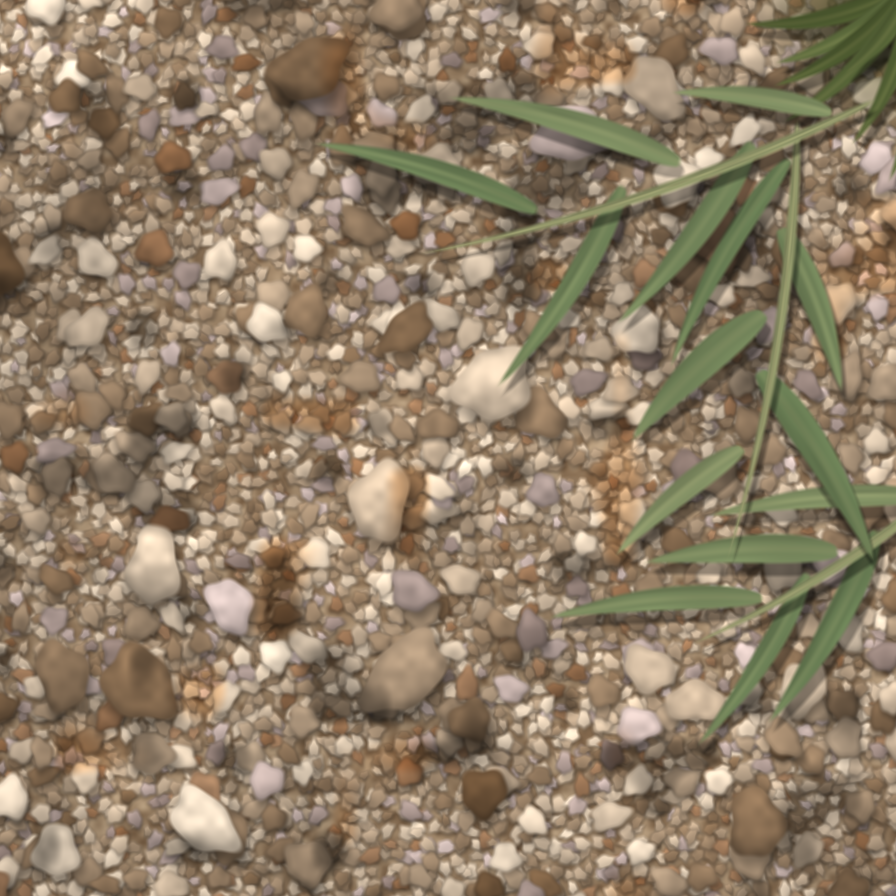
A WebGL 2 fragment shader for this texture:

```glsl
#version 300 es
precision highp float;

uniform vec2 u_resolution;
out vec4 fragColor;

const float SOFTNESS = 0.0031;
const vec2 LIGHT = vec2(-0.35, 0.94);

float hash(vec2 p) {
    return fract(sin(dot(p, vec2(127.1, 311.7))) * 43758.5453);
}

float noise(vec2 p) {
    vec2 cell = floor(p), f = fract(p);
    f = f * f * (3.0 - 2.0 * f);
    float low = mix(hash(cell), hash(cell + vec2(1, 0)), f.x);
    float high = mix(hash(cell + vec2(0, 1)), hash(cell + vec2(1, 1)), f.x);
    return mix(low, high, f.y);
}

vec2 turn(vec2 v, float angle) {
    float c = cos(angle), s = sin(angle);
    return vec2(c * v.x - s * v.y, s * v.x + c * v.y);
}

// Mostly sand tones, with a few lilac and rusty stones
vec3 stoneColor(float tone, float kind) {
    vec3 color = mix(vec3(0.47, 0.37, 0.27), vec3(0.90, 0.83, 0.74), tone);
    color = mix(color, vec3(0.67, 0.60, 0.61) * (0.8 + 0.4 * tone), step(0.89, kind) * 0.65);
    return mix(color, vec3(0.53, 0.36, 0.23), step(kind, 0.06) * 0.7);
}

// Normalised distance to a lumpy, slightly angular outline
float stoneDistance(vec2 q, float radius, float angle, float stretch) {
    q = turn(q, angle) * vec2(stretch, 1.0 / stretch);
    float around = atan(q.y, q.x);
    float lumps = 0.10 * sin(3.0 * around + angle * 5.0) + 0.07 * sin(5.0 * around + angle * 9.0);
    return length(q) / radius * (1.0 + lumps);
}

vec3 stoneLayer(vec3 color, vec2 p, float scale, float density, vec2 radii, float contrast, float seed) {
    vec2 grid = p * scale + seed * 3.7;
    vec2 home = floor(grid);
    for (int j = -1; j <= 1; j++) {
        for (int i = -1; i <= 1; i++) {
            vec2 cell = home + vec2(i, j);
            vec2 key = cell + seed * 17.3;
            if (hash(key) > density) continue;
            vec2 center = cell + 0.15 + 0.7 * vec2(hash(key + 3.1), hash(key + 7.9));
            float radius = mix(radii.x, radii.y, hash(key + 11.3));
            float angle = 6.283 * hash(key + 19.7);
            float stretch = mix(0.77, 1.28, hash(key + 23.1));
            vec2 q = grid - center;
            float d = stoneDistance(q, radius, angle, stretch);
            float under = stoneDistance(q + LIGHT * radius * 0.25, radius, angle, stretch);
            float edge = SOFTNESS * scale / radius;

            // Contact shadow, then the lit stone
            color *= 1.0 - 0.32 * contrast * smoothstep(1.25 + edge, 0.85 - edge, under);
            float lit = 0.98 + 0.13 * dot(q / radius, LIGHT) - 0.14 * contrast * smoothstep(0.6, 1.05, d);
            lit += 0.16 * (noise(p * 85.0 + seed) - 0.5) + 0.16 * (noise(p * 34.0 + key) - 0.5);

            // Neighbouring stones share part of their tone
            float shared = noise(center / scale * 24.0 + seed) - 0.5;
            float tone = 0.50 + contrast * (hash(key + 31.9) - 0.5) + 0.30 * shared;
            vec3 stone = stoneColor(tone, hash(key + 41.3)) * lit;
            color = mix(color, stone, smoothstep(1.0 + edge, 1.0 - edge, d));
        }
    }
    return color;
}

// x: coverage, y: signed position across the blade
vec2 bladeShape(vec2 p, vec2 root, vec2 tip, float width, float bend) {
    float len = distance(root, tip);
    vec2 dir = (tip - root) / len;
    float t = dot(p - root, dir) / len;
    float inside = clamp(t, 0.0, 1.0);
    float side = dot(p - root, vec2(-dir.y, dir.x)) - bend * len * 4.0 * inside * (1.0 - inside);
    float halfWidth = width * 2.4 * sqrt(inside) * (1.0 - inside);
    float cover = smoothstep(SOFTNESS, -SOFTNESS, abs(side) - halfWidth);
    cover *= smoothstep(0.0, 0.03, t) * smoothstep(1.0, 0.92, t);
    return vec2(cover, side / width);
}

vec3 paintBlade(vec3 color, vec2 p, vec2 root, vec2 tip, float width, float bend, vec3 tint) {
    float shade = bladeShape(p + vec2(-0.004, 0.012), root, tip, width * 1.15, bend).x;
    color *= 1.0 - 0.36 * shade;
    vec2 blade = bladeShape(p, root, tip, width, bend);
    float rib = smoothstep(0.4, 0.0, abs(blade.y));
    float streak = noise(vec2(blade.y * 3.0, dot(p, tip - root) * 60.0));
    vec3 leaf = tint * (0.93 + 0.10 * blade.y + 0.12 * streak) + rib * vec3(0.05, 0.04, 0.03);
    return mix(color, leaf, blade.x);
}

// A thin stalk with leaves alternating along it
vec3 paintSprig(vec3 color, vec2 p, vec2 root, vec2 tip, float seed) {
    vec2 dir = normalize(tip - root);
    for (int i = 0; i < 5; i++) {
        vec2 key = vec2(float(i), seed);
        float side = mod(float(i), 2.0) * 2.0 - 1.0;
        vec2 base = mix(root, tip, 0.08 + 0.15 * float(i) + 0.06 * hash(key));
        vec2 leafDir = turn(dir, side * mix(0.35, 0.75, hash(key + 5.3)));
        vec2 end = base + leafDir * mix(0.18, 0.29, hash(key + 9.1));
        vec3 tint = mix(vec3(0.40, 0.48, 0.32), vec3(0.51, 0.56, 0.39), hash(key + 13.7));
        color = paintBlade(color, p, base, end, mix(0.013, 0.020, hash(key + 2.9)), side * 0.04, tint);
    }
    return paintBlade(color, p, root, tip, 0.0065, 0.035, vec3(0.55, 0.57, 0.40));
}

void main() {
    vec2 p = gl_FragCoord.xy / u_resolution;

    // Soil and stones, from grit to pebbles
    vec3 color = mix(vec3(0.42, 0.33, 0.24), vec3(0.66, 0.57, 0.46), noise(p * 100.0));
    color = stoneLayer(color, p, 64.0, 0.95, vec2(0.30, 0.60), 0.72, 1.0);
    color = stoneLayer(color, p, 48.0, 0.60, vec2(0.25, 0.52), 0.80, 2.0);
    color = stoneLayer(color, p, 27.0, 0.42, vec2(0.25, 0.50), 0.95, 3.0);
    color = stoneLayer(color, p, 17.0, 0.24, vec2(0.25, 0.48), 1.05, 5.0);
    color = stoneLayer(color, p, 10.5, 0.20, vec2(0.24, 0.46), 1.10, 4.0);

    // Broad tone drift, dim hollows and rusty stains
    color *= 0.88 + 0.18 * noise(p * 6.0 + 4.0) + 0.16 * noise(p * 15.0 + 9.0);
    color *= 1.0 - 0.32 * smoothstep(0.66, 0.90, noise(p * 19.0 + 57.0));
    float stain = smoothstep(0.78, 0.95, noise(p * 13.0 + 31.0));
    color = mix(color, color * vec3(0.92, 0.74, 0.54), stain * 0.6);

    // Dark tuft in the upper right corner
    float corner = smoothstep(0.20, 0.04, distance(p, vec2(1.02)));
    color = mix(color, vec3(0.28, 0.29, 0.15), corner * 0.8);
    for (int i = 0; i < 7; i++) {
        float angle = mix(3.3, 4.6, (float(i) + hash(vec2(i, 6))) / 7.0);
        vec2 end = vec2(1.02) + turn(vec2(0.12 + 0.12 * hash(vec2(i, 8)), 0.0), angle);
        vec3 tint = mix(vec3(0.28, 0.33, 0.17), vec3(0.44, 0.50, 0.30), hash(vec2(i, 9)));
        color = paintBlade(color, p, vec2(1.02), end, 0.012, 0.08, tint);
    }

    // Sprigs reaching in from the right
    color = paintSprig(color, p, vec2(1.06, 0.46), vec2(0.77, 0.28), 3.0);
    color = paintSprig(color, p, vec2(0.89, 0.87), vec2(0.81, 0.37), 2.0);
    color = paintSprig(color, p, vec2(0.98, 0.89), vec2(0.46, 0.715), 1.0);

    fragColor = vec4(clamp(color, 0.0, 1.0), 1.0);
}
```
